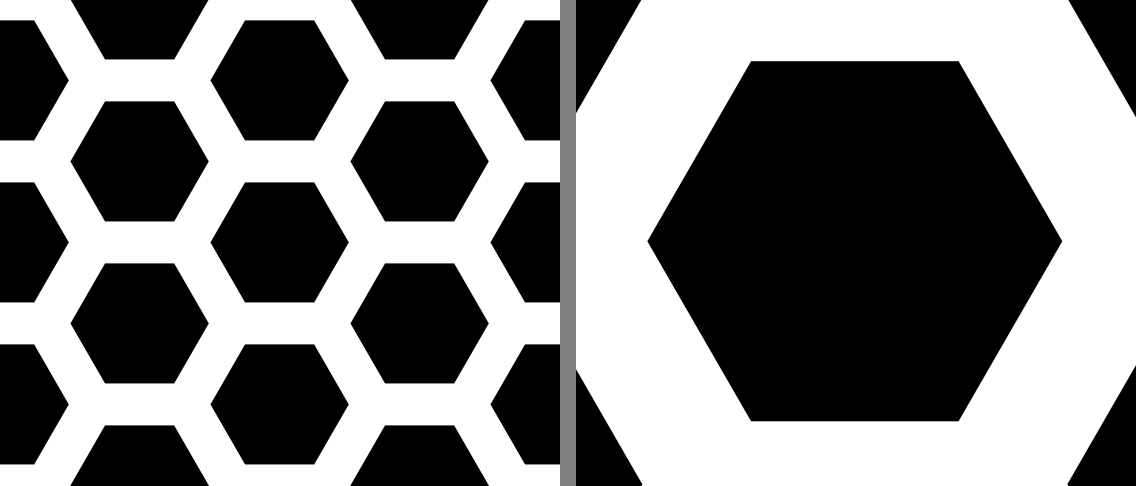
Left, the full canvas; right, a detail of the centre.
Reproduce this pattern procedurally as a Shadertoy shader.

```glsl
// Honeycomb: staggered black flat-topped hexagons separated by wide white bands.
#define REPEATS vec2(2.0, 3.0)        // whole lattice cells across and down
#define CELL vec2(1.7320508, 1.0)     // cell proportions, in row pitches
#define APOTHEM 0.3705                // hexagon centre to flat side, in row pitches
#define SHIFT vec2(-0.0007, 0.0012)   // centre offset, in canvas fractions
#define HEX_COLOR vec3(0.0)
#define BAND_COLOR vec3(1.0)

// Signed distance to the sides of a flat-topped hexagon.
float hexagon(vec2 p, float apothem) {
    p = abs(p);
    return max(p.y, dot(p, vec2(0.8660254, 0.5))) - apothem;
}

// Hexagon around the nearest whole-numbered lattice point.
float hexLattice(vec2 grid) {
    return hexagon((grid - floor(grid + 0.5)) * CELL, APOTHEM);
}

void mainImage(out vec4 fragColor, in vec2 fragCoord) {
    vec2 grid = (fragCoord / iResolution.xy - 0.5 - SHIFT) * REPEATS;

    // Two interleaved lattices, half a cell apart, form the stagger.
    float dist = min(hexLattice(grid), hexLattice(grid + 0.5));

    // One-pixel edge smoothing.
    float pixel = REPEATS.y / iResolution.y;
    float band = clamp(dist / pixel + 0.5, 0.0, 1.0);
    fragColor = vec4(mix(HEX_COLOR, BAND_COLOR, band), 1.0);
}
```
